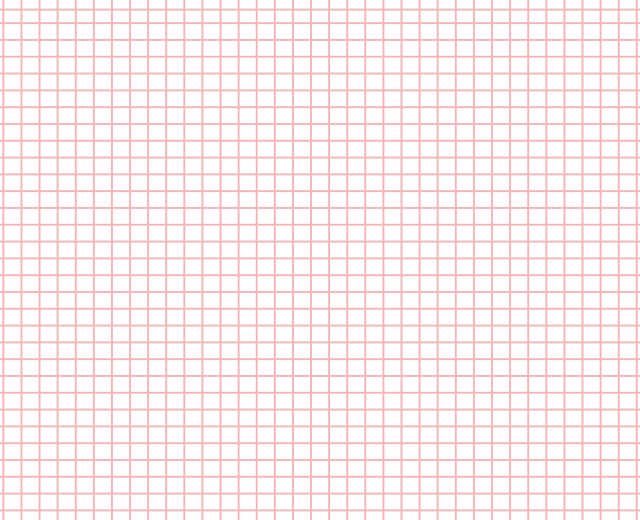
A WebGL 2 fragment shader for this pattern:

```glsl
#version 300 es
precision highp float;
// Plain graph-paper grid: thin pink rules on white, 36 columns by 31 rows.
// Each rule is the distance to its nearest evenly spaced line, turned into
// pixel coverage; the topmost row is narrower than the others.

uniform vec2 u_resolution;
out vec4 fragColor;

// Distance to the nearest line of an even series, numbered 0 to last.
float seriesDistance(float x, float first, float spacing, float last) {
    float index = clamp(round((x - first) / spacing), 0.0, last);
    return abs(x - first - index * spacing);
}

// Share of a pixel covered by a line at the given distance.
float lineCoverage(float dist, float width, float pixel) {
    float low = max(dist - 0.5 * pixel, -0.5 * width);
    float high = min(dist + 0.5 * pixel, 0.5 * width);
    return clamp((high - low) / pixel, 0.0, 1.0);
}

void main() {
    vec2 uv = gl_FragCoord.xy / u_resolution;
    vec2 pixel = 1.0 / u_resolution;

    // One line width for both directions, as a share of the height.
    float lineWidth = 0.0037;
    float aspect = u_resolution.x / u_resolution.y;

    // Upright rules
    float columnDist = seriesDistance(uv.x, 0.0052, 0.02828, 35.0);
    float columns = lineCoverage(columnDist, lineWidth / aspect, pixel.x);

    // Level rules, with the closer one near the top edge
    float rowDist = seriesDistance(uv.y, 0.0185, 0.03231, 29.0);
    rowDist = min(rowDist, abs(uv.y - 0.9815));
    float rows = lineCoverage(rowDist, lineWidth, pixel.y);

    // Ink over paper
    vec3 paper = vec3(1.0);
    vec3 pinkInk = vec3(0.96, 0.71, 0.725);
    float ink = 1.0 - (1.0 - columns) * (1.0 - rows);
    fragColor = vec4(mix(paper, pinkInk, ink), 1.0);
}
```
